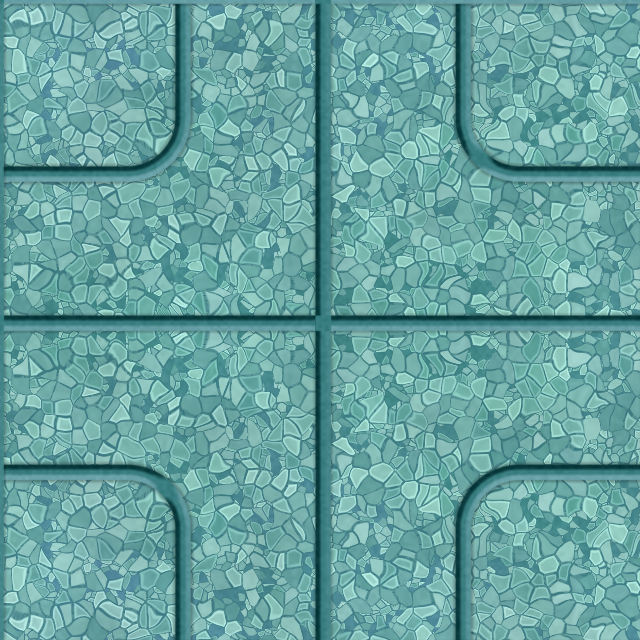
Reproduce this texture procedurally as a WebGL 2 fragment shader.

```glsl
#version 300 es
precision highp float;
uniform vec2 u_resolution;
out vec4 fragColor;

float hash(vec2 p) {
  return fract(sin(dot(p, vec2(127.1, 311.7))) * 43758.5453);
}

vec2 hash2(vec2 p) {
  return vec2(hash(p), hash(p + 57.3));
}

float noise(vec2 p) {
  vec2 i = floor(p), f = fract(p);
  f = f * f * (3.0 - 2.0 * f);
  return mix(mix(hash(i), hash(i + vec2(1, 0)), f.x),
             mix(hash(i + vec2(0, 1)), hash(i + vec2(1, 1)), f.x), f.y);
}

// Voronoi chips: x = distance to the chip edge, yz = cell id
vec3 chips(vec2 p) {
  vec2 cell = floor(p), f = fract(p), nearest = vec2(0), nearestId = vec2(0);
  float best = 9.0;
  for (int j = -1; j <= 1; j++)
    for (int i = -1; i <= 1; i++) {
      vec2 g = vec2(i, j);
      vec2 r = g + hash2(cell + g) - f;
      if (dot(r, r) < best) { best = dot(r, r); nearest = r; nearestId = g; }
    }
  float edge = 9.0;
  for (int j = -2; j <= 2; j++)
    for (int i = -2; i <= 2; i++) {
      vec2 g = nearestId + vec2(i, j);
      vec2 r = g + hash2(cell + g) - f;
      vec2 across = r - nearest;
      if (dot(across, across) > 1e-4)
        edge = min(edge, dot(0.5 * (nearest + r), normalize(across)));
    }
  return vec3(edge, cell + nearestId);
}

// Lays one size of chip over the ground colour
vec3 layChips(vec3 ground, vec2 p, float coverage, float green, float soft) {
  vec3 chip = chips(p);
  float tone = hash(chip.yz + 11.7), kind = hash(chip.yz + 31.9);
  float gap = 0.025 + 0.08 * hash(chip.yz + 73.1);
  vec3 color = mix(vec3(0.37, 0.61, 0.61), vec3(0.61, 0.80, 0.78), tone);
  color += vec3(-0.06, 0.0, -0.05) * green * kind;
  color += 0.05 * (noise(p * 3.0) - 0.5);
  // Pale rim along the broken edge
  float rim = smoothstep(gap + 0.18, gap + 0.06, chip.x);
  color += 0.11 * rim * step(0.4, kind);
  float inside = smoothstep(gap - soft, gap + soft, chip.x);
  vec3 seam = mix(ground, vec3(0.22, 0.46, 0.49), 0.65);
  return mix(ground, mix(seam, color, inside), step(kind, coverage));
}

vec3 terrazzo(vec2 q, float px) {
  // The stone is mirrored about the horizontal middle
  vec2 p = vec2(q.x, abs(q.y - 0.5));
  float patches = noise(p * 7.0 + 3.0);
  float green = clamp(1.25 - 2.2 * p.y + 0.9 * (patches - 0.5), 0.0, 1.0);
  vec3 ground = mix(vec3(0.33, 0.54, 0.63), vec3(0.26, 0.53, 0.53), green);
  ground += 0.06 * (noise(p * 160.0) - 0.5);
  vec2 bend = vec2(noise(p * 38.0), noise(p * 38.0 + 19.0)) - 0.5;
  vec2 w = p + 0.016 * bend;
  vec3 color = layChips(ground, w * 78.0 + 5.0, 0.72, green, 50.0 * px);
  color = layChips(color, w * vec2(45.0, 43.0), 0.78, green, 28.0 * px);
  return color * (0.96 + 0.08 * noise(p * 12.0 + 40.0));
}

// Groove section, t runs from the shaded wall (-1) to the lit wall (1)
vec3 groove(float t, float lit) {
  vec3 color = mix(vec3(0.03, 0.22, 0.23), vec3(0.22, 0.49, 0.50),
                   smoothstep(-0.65, -0.1, t));
  return mix(color, vec3(0.46, 0.67, 0.70), lit * smoothstep(0.05, 0.6, t));
}

void main() {
  vec2 uv = gl_FragCoord.xy / u_resolution;
  vec2 q = vec2(uv.x, 1.0 - uv.y);
  float px = 1.0 / min(u_resolution.x, u_resolution.y);
  float halfWidth = 0.012;
  vec3 color = terrazzo(q, px);
  float grain = 0.05 * (noise(q * 190.0) - 0.5);

  // Rounded square groove around the outer corners
  vec2 c = fract(q + 0.495) - 0.5;
  float radius = 0.088;
  vec2 w = abs(c) - vec2(0.281, 0.267) + radius;
  float d = length(max(w, 0.0)) + min(max(w.x, w.y), 0.0) - radius;
  vec2 normal = sign(c) * normalize(max(w, 0.0) + 1e-5);
  float facing = clamp(2.0 * (normal.x + normal.y), -1.0, 1.0);
  vec3 ring = groove(d * facing / halfWidth, 0.5 + 0.35 * abs(normal.y)) + grain;
  color *= 1.0 - 0.25 * smoothstep(0.007, 0.0, abs(d) - halfWidth);
  color = mix(color, ring, smoothstep(px, -px, abs(d) - halfWidth));

  // Straight joints: through the middle and along the top and left borders
  vec2 s = q - 0.505;
  s -= 0.511 * floor(s / 0.511 + 0.5);
  vec2 cover = smoothstep(vec2(px), vec2(-px), abs(s) - halfWidth);
  vec2 shade = smoothstep(vec2(0.006), vec2(0.0), abs(s) - halfWidth);
  color *= 1.0 - 0.2 * max(shade.x, shade.y);
  color = mix(color, groove(s.y / halfWidth, 0.75) + grain, cover.y);
  color = mix(color, groove(s.x / halfWidth, 0.2) + grain, cover.x);
  color = mix(color, vec3(0.22, 0.49, 0.50) + grain, cover.x * cover.y);

  fragColor = vec4(color, 1.0);
}
```
